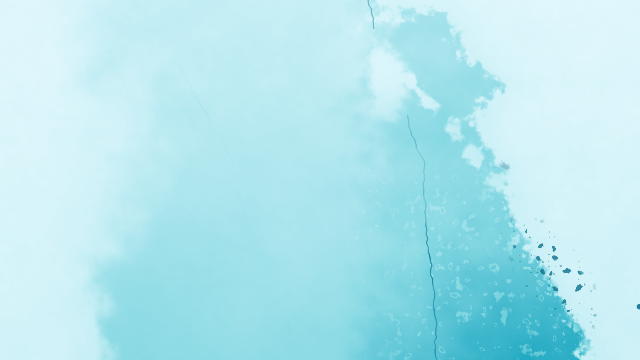
Reproduce this texture procedurally as a WebGL 2 fragment shader.

```glsl
#version 300 es
precision highp float;
uniform vec2 u_resolution;
out vec4 fragColor;

float hash(vec2 p) {
    return fract(sin(dot(p, vec2(127.1, 311.7))) * 43758.5453);
}

float noise(vec2 p) {
    vec2 i = floor(p), f = fract(p);
    f = f * f * (3.0 - 2.0 * f);
    return mix(mix(hash(i), hash(i + vec2(1, 0)), f.x),
               mix(hash(i + vec2(0, 1)), hash(i + vec2(1, 1)), f.x), f.y);
}

float fbm(vec2 p) {
    float sum = 0.0, amp = 0.5;
    for (int i = 0; i < 5; i++) {
        sum += amp * noise(p);
        p = mat2(1.6, 1.2, -1.2, 1.6) * p + 7.3;
        amp *= 0.5;
    }
    return sum;
}

float bump(float x, float center, float width) {
    float d = (x - center) / width;
    return exp(-d * d);
}

// Distance to a ragged, tilted spot in each grid cell: 1 on its rim
float scatter(vec2 p, float cells, float density) {
    vec2 g = p * cells, id = floor(g);
    if (hash(id + 3.7) > density) return 9.0;
    vec2 jitter = vec2(hash(id + 1.3), hash(id + 8.1)) - 0.5;
    vec2 q = fract(g) - 0.5 - jitter * 0.4;
    float a = hash(id + 5.9) * 3.0;
    q = mat2(cos(a), sin(a), -sin(a), cos(a)) * q;
    q.y *= 1.6;
    float radius = 0.1 + 0.18 * hash(id + 2.2);
    return length(q) / radius + (noise(p * cells * 6.0) - 0.5) * 0.9;
}

float hairline(float d, float width) {
    float aa = 1.0 / u_resolution.y;
    return 1.0 - smoothstep(width, width + aa, abs(d));
}

void main() {
    vec2 p = gl_FragCoord.xy / u_resolution.y;
    float x = p.x, y = p.y;
    float cloud = fbm(p * 3.0) - 0.48;
    float rough = fbm(p * 13.0 + 4.0) - 0.48;
    float grain = fbm(p * 55.0) - 0.48;

    // Water depth: pale at the top, deep toward the lower right
    float depth = 0.14 + 0.32 * pow(1.0 - y, 1.3) + 0.1 * cloud + 0.06 * rough;
    depth += 0.48 * smoothstep(0.8, 1.5, x) * (1.0 - y) * (1.0 - y);
    depth += 0.05 * bump(x, 0.38, 0.14) * smoothstep(0.0, 0.35, 0.4 - y);
    float pane = smoothstep(0.94, 1.12, x + 0.25 * rough);
    depth += pane * (0.05 + 0.12 * smoothstep(0.3, 0.75, y) + 0.1 * rough);
    depth -= 0.03 * bump(x + 0.2 * rough, 0.99, 0.05) * smoothstep(0.3, 0.8, y);

    // Soft snow bank on the left
    float bank = 0.27 + 0.08 * y + 0.11 * bump(y, 0.56, 0.2);
    float soft = mix(0.045, 0.15, smoothstep(0.1, 0.5, y));
    float open = smoothstep(-soft, soft, x - bank + 0.18 * cloud + 0.16 * rough);
    float snowDepth = 0.025 + 0.1 * (1.0 - y) * (1.0 - y) + 0.1 * cloud + 0.04 * rough;
    snowDepth += 0.06 * smoothstep(0.1, 0.35, x) * smoothstep(0.6, 0.45, x) * step(x, 0.6);
    snowDepth += 0.07 * bump(x, 0.28, 0.06) * bump(y, 0.78, 0.07) * (1.0 + 4.0 * rough);

    // Ragged snow shore on the right and along the top
    float shore = 1.635 - 0.5 * y + 0.12 * bump(y, 0.77, 0.08) + 0.065 * smoothstep(0.78, 0.92, y);
    float inside = min(shore - x, max(0.955 - y, 1.03 - x));
    float ragged = inside + 0.1 * rough + 0.09 * grain;
    open *= smoothstep(-0.014, 0.016, ragged);
    snowDepth += 0.05 * bump(inside, 0.0, 0.07);

    // White patch and the chain of drifts leading down from it
    vec2 q = p - vec2(1.075, 0.775);
    float patchDist = length(vec2(q.x + 0.15 * q.y, q.y) / vec2(0.058, 0.11));
    float white = 0.9 * (1.0 - smoothstep(0.55, 1.25, patchDist + 1.2 * rough + 0.5 * grain));
    white *= 0.5 + 0.5 * smoothstep(0.66, 0.8, y);
    for (int i = 0; i < 7; i++) {
        float k = float(i);
        vec2 d = p - vec2(1.135, 0.78) - k * vec2(0.062, -0.07);
        vec2 along = vec2(dot(d, vec2(0.66, -0.75)), dot(d, vec2(0.75, 0.66)));
        float r = length(along / vec2(0.042, 0.018 + 0.003 * k)) + 1.1 * rough + 1.5 * grain;
        white = max(white, 0.85 * (1.0 - smoothstep(0.6, 1.25, r)));
    }

    // Frost flecks and bubble rings in the lower pane
    float frostZone = smoothstep(0.95, 1.2, x) * smoothstep(0.0, 0.22, 0.62 - y);
    float fleck = smoothstep(0.12, 0.28, grain + 0.25 * rough);
    float ring = bump(scatter(p + 0.02 * rough, 25.0, 0.32), 1.0, 0.28);
    white = max(white, frostZone * max(0.35 * fleck, 0.32 * ring));
    white = max(white, 0.7 * smoothstep(0.08, 0.22, grain + 0.3 * rough) * bump(inside, 0.02, 0.05) * smoothstep(0.6, 0.4, y) * step(y, 0.6));
    float dust = 1.0 - smoothstep(0.6, 1.1, scatter(p, 52.0, 0.22));
    white = max(white, 0.4 * dust * bump(x, 1.03, 0.06) * bump(y, 0.42, 0.18));

    depth = mix(snowDepth, depth, open * (1.0 - white));

    // Dark pits along the lower shore
    float pitZone = bump(inside, -0.02, 0.085) * bump(y, 0.24, 0.14);
    float pits = 1.0 - smoothstep(0.75, 1.15, scatter(p, 27.0, 0.5));
    float finePits = 1.0 - smoothstep(0.6, 1.1, scatter(p + 3.0, 60.0, 0.35));
    float pit = smoothstep(0.15, 0.5, pitZone) * max(0.9 * pits, 0.5 * finePits);
    float islet = length((p - vec2(1.41, 0.535)) / vec2(0.04, 0.022)) + 2.5 * rough + 1.5 * grain;
    pit = max(pit, 0.4 * (1.0 - smoothstep(0.7, 1.2, islet)));
    pit = max(pit, 1.0 - smoothstep(0.006, 0.009, length(p - vec2(1.776, 0.148))));

    // Cracks: main, upper tip and the faint one on the left
    float wobble = 0.009 * (noise(vec2(y * 22.0, 2.0)) - 0.5) + 0.005 * (noise(vec2(y * 80.0, 5.0)) - 0.5);
    float mainX = 1.215 - 0.075 * y - 0.037 * smoothstep(0.54, 0.7, y) + wobble;
    float strength = mix(0.75, 0.3, smoothstep(0.37, 0.39, y)) * (0.6 + 0.6 * noise(vec2(y * 45.0, 9.0)));
    float crack = hairline(x - mainX, 0.0004) * step(y, 0.68) * strength;
    crack = max(crack, 0.45 * hairline(x - 1.035 + 0.14 * (y - 0.93) + wobble, 0.0004) * step(0.92, y));
    float faintX = 0.44 + 0.42 * (0.954 - y) + 0.035 * bump(y, 0.57, 0.14) + 0.4 * wobble;
    float faint = hairline(x - faintX, 0.001) * (0.25 + 0.75 * bump(y, 0.64, 0.12));
    depth += 0.07 * faint * smoothstep(0.0, 0.2, 0.96 - y) * smoothstep(0.25, 0.6, noise(vec2(y * 14.0, 1.0)));

    // Tone ramp from snow to deep water
    depth = max(depth + 0.03 * grain, 0.0);
    vec3 color = mix(vec3(0.88, 0.97, 0.99), vec3(0.53, 0.85, 0.89), min(depth * 2.0, 1.0));
    color = mix(color, vec3(0.12, 0.66, 0.76), clamp(depth * 2.0 - 1.0, 0.0, 1.0));
    color = mix(color, vec3(0.05, 0.45, 0.55), 0.9 * pit);
    color = mix(color, vec3(0.05, 0.5, 0.6), crack);
    fragColor = vec4(color, 1.0);
}
```
